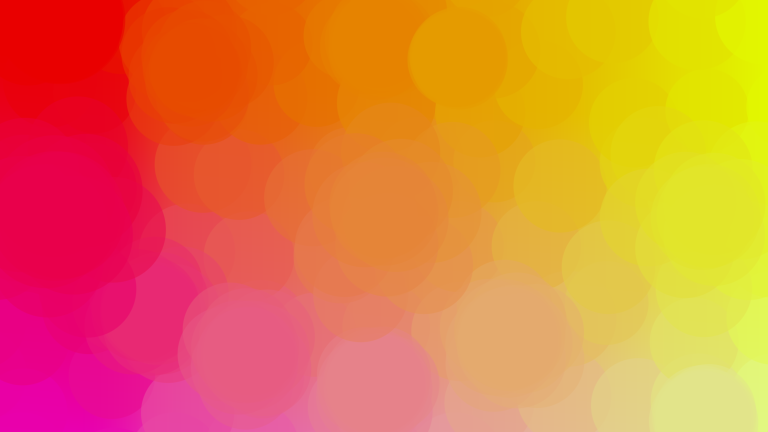
Write a WebGL 2 fragment shader that draws this background.

```glsl
#version 300 es
precision highp float;
// Overlapping translucent discs, each one tinted by a smooth colour field
// sampled at its own centre: red to yellow across, warm to magenta downward.
// A jittered grid of discs lies at the back, spiral clusters lie in front.
uniform vec2 u_resolution;
out vec4 fragColor;

const float CELL = 0.17;

// Centre x, centre y, core radius and spread, in units of canvas height.
const vec4 CLUSTERS[12] = vec4[12](
    vec4(0.14, 0.955, 0.15, 0.03), vec4(0.45, 0.84, 0.105, 0.09),
    vec4(0.88, 0.90, 0.11, 0.03),  vec4(1.06, 0.866, 0.105, 0.01),
    vec4(0.35, 0.28, 0.115, 0.08), vec4(0.575, 0.18, 0.11, 0.07),
    vec4(0.87, 0.11, 0.115, 0.04), vec4(1.18, 0.215, 0.12, 0.08),
    vec4(1.63, 0.03, 0.11, 0.02),  vec4(0.127, 0.50, 0.15, 0.20),
    vec4(0.89, 0.51, 0.125, 0.20), vec4(1.64, 0.50, 0.12, 0.20));

vec2 hash2(vec2 cell) {
    vec3 q = fract(cell.xyx * vec3(0.1031, 0.1030, 0.0973));
    q += dot(q, q.yzx + 33.33);
    return fract((q.xx + q.yz) * q.zy);
}

// Green grows to the right, blue grows toward the bottom.
vec3 colourField(vec2 p, float aspect) {
    float across = clamp(p.x / aspect, 0.0, 1.0);
    float down = clamp(1.0 - p.y, 0.0, 1.0);
    float green = smoothstep(0.10, 0.26, across) * (0.07 + 0.90 * across);
    float blue = 0.8 * max(down - 0.12 - 0.19 * across, 0.0);
    return vec3(0.915 - 0.03 * across, green, blue);
}

// Soft-edged coverage of a disc, one and a half pixels wide at its rim.
float disc(vec2 p, vec2 centre, float radius) {
    float blur = 0.75 / u_resolution.y;
    return 1.0 - smoothstep(-blur, blur, length(p - centre) - radius);
}

void main() {
    vec2 p = gl_FragCoord.xy / u_resolution.y;
    float aspect = u_resolution.x / u_resolution.y;
    vec3 colour = colourField(p, aspect);

    // Scattered discs from the neighbouring grid cells
    vec2 home = floor(p / CELL);
    for (int y = -1; y <= 1; y++) {
        for (int x = -1; x <= 1; x++) {
            vec2 cell = home + vec2(x, y);
            vec2 centre = (cell + 0.5 + 0.6 * (hash2(cell + 7.0) - 0.5)) * CELL;
            float radius = 0.095 + 0.02 * hash2(cell + 31.0).x;
            colour = mix(colour, colourField(centre, aspect),
                         0.7 * disc(p, centre, radius));
        }
    }

    // Clusters: discs spiral inward and settle on the core
    for (int i = 0; i < 12; i++) {
        vec4 cluster = CLUSTERS[i];
        for (int j = 0; j < 14; j++) {
            float outward = 1.0 - float(j) / 13.0;
            float angle = 2.4 * float(j) + 1.7 * float(i);
            vec2 centre = cluster.xy
                + outward * cluster.w * vec2(cos(angle), sin(angle));
            float radius = mix(cluster.z, 0.11, outward);
            colour = mix(colour, colourField(centre, aspect),
                         0.6 * disc(p, centre, radius));
        }
    }

    fragColor = vec4(colour, 1.0);
}
```
